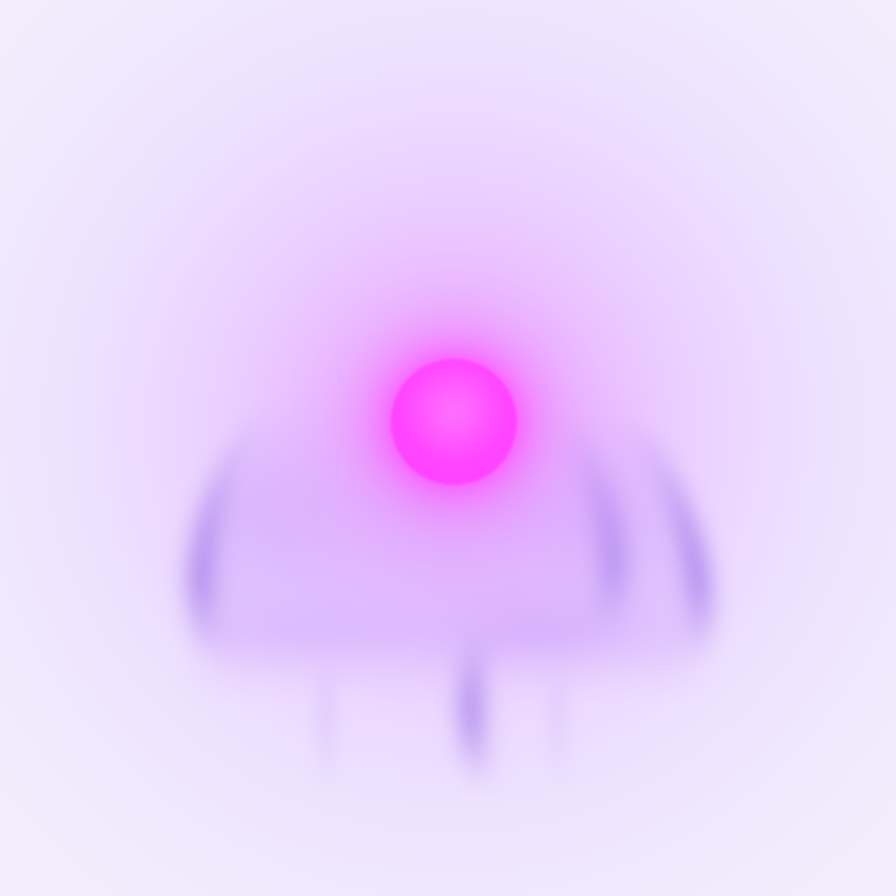
This background is drawn by a three.js fragment shader. Its source:

```glsl
// A glowing magenta orb inside a blurred, translucent violet bell on pale lilac.
// Radial falloffs build the haze and orb; parabolic strokes with soft sides
// form the bell's folds and the strands that trail below it.

varying vec2 vUv;

const vec3 PALE_EDGE = vec3(0.950, 0.932, 0.988);
const vec3 PALE_LILAC = vec3(0.930, 0.897, 1.0);
const vec3 HAZE_VIOLET = vec3(0.905, 0.70, 1.0);
const vec3 BELL_VIOLET = vec3(0.83, 0.67, 0.99);
const vec3 FOLD_VIOLET = vec3(0.69, 0.54, 0.93);
const vec3 HOT_PINK = vec3(1.0, 0.30, 1.0);
const vec3 ORB_RIM = vec3(1.0, 0.265, 1.0);
const vec3 ORB_CORE = vec3(1.0, 0.42, 1.0);

const vec2 ORB_CENTER = vec2(0.5065, 0.529);
const float ORB_RADIUS = 0.070;

float gaussian(float x, float width) {
  float t = x / width;
  return exp(-t * t);
}

// Soft elliptical spot, 1 at its center.
float softSpot(vec2 p, vec2 center, vec2 size) {
  vec2 q = (p - center) / size;
  return exp(-dot(q, q));
}

// Rises from span.x to full strength at span.y, then fades out at span.z.
float fadeAlong(float y, vec3 span) {
  return smoothstep(span.x, span.y, y) * (1.0 - smoothstep(span.y, span.z, y));
}

// Vertical stroke along the parabola x = apex.x + bend * (y - apex.y)^2.
float softStroke(vec2 p, vec2 apex, float bend, float width, vec3 span) {
  float dy = p.y - apex.y;
  float across = p.x - apex.x - bend * dy * dy;
  return gaussian(across, width) * fadeAlong(p.y, span);
}

// Translucent body: domed sides, blurred hem, fading toward the crown.
float bellBody(vec2 p) {
  float rise = max(p.y - 0.33, 0.0);
  float halfWidth = 0.285 - 1.5 * rise * rise;
  float side = abs(p.x - 0.503);
  float sides = 1.0 - smoothstep(halfWidth - 0.045, halfWidth + 0.025, side);
  float hem = smoothstep(0.205, 0.305, p.y);
  float crown = 1.0 - smoothstep(0.40, 0.60, p.y);
  return sides * hem * crown;
}

// Denser patches within the body.
float bellShade(vec2 p) {
  float flanks = softSpot(p, vec2(0.30, 0.46), vec2(0.08, 0.10))
               + softSpot(p, vec2(0.665, 0.46), vec2(0.07, 0.10));
  float hem = softSpot(p, vec2(0.60, 0.29), vec2(0.10, 0.045))
            + 0.5 * softSpot(p, vec2(0.34, 0.29), vec2(0.11, 0.04));
  return 0.30 * flanks + 0.38 * hem;
}

float bellFolds(vec2 p) {
  float left = softStroke(p, vec2(0.225, 0.345), 1.6, 0.022, vec3(0.25, 0.36, 0.56));
  float outer = softStroke(p, vec2(0.781, 0.31), -1.5, 0.021, vec3(0.25, 0.36, 0.55));
  float inner = softStroke(p, vec2(0.684, 0.36), -1.7, 0.022, vec3(0.28, 0.38, 0.55));
  return 0.72 * left + 0.70 * outer + 0.60 * inner;
}

float strands(vec2 p) {
  float stem = softStroke(p, vec2(0.526, 0.22), 0.9, 0.021, vec3(0.105, 0.21, 0.31));
  float left = softStroke(p, vec2(0.364, 0.20), 0.3, 0.015, vec3(0.105, 0.20, 0.28));
  float right = softStroke(p, vec2(0.622, 0.20), 0.3, 0.015, vec3(0.11, 0.20, 0.28));
  return 0.66 * stem + 0.14 * left + 0.11 * right;
}

// Paint the orb with a highlight slightly above its center.
vec3 orbColor(vec2 p) {
  float d = distance(p, ORB_CENTER + vec2(0.0, 0.012));
  return mix(ORB_CORE, ORB_RIM, smoothstep(0.0, ORB_RADIUS, d));
}

void main() {
  vec2 p = vUv;
  float d = distance(p, ORB_CENTER);

  // Pale ground and wide haze.
  vec3 color = mix(PALE_LILAC, PALE_EDGE, smoothstep(0.30, 0.75, d));
  color = mix(color, HAZE_VIOLET, gaussian(d, 0.28));

  // Bell, its folds and strands.
  float body = bellBody(p);
  color = mix(color, BELL_VIOLET, body * min(0.40 + bellShade(p), 1.0));
  color = mix(color, FOLD_VIOLET, clamp(bellFolds(p) + strands(p), 0.0, 1.0));

  // Close pink glow, then the orb itself.
  float halo = 0.75 * exp(-max(d - ORB_RADIUS, 0.0) / 0.035);
  color = mix(color, HOT_PINK, halo);
  float disc = 1.0 - smoothstep(ORB_RADIUS - 0.003, ORB_RADIUS + 0.003, d);
  color = mix(color, orbColor(p), disc);

  gl_FragColor = vec4(color, 1.0);
}
```
